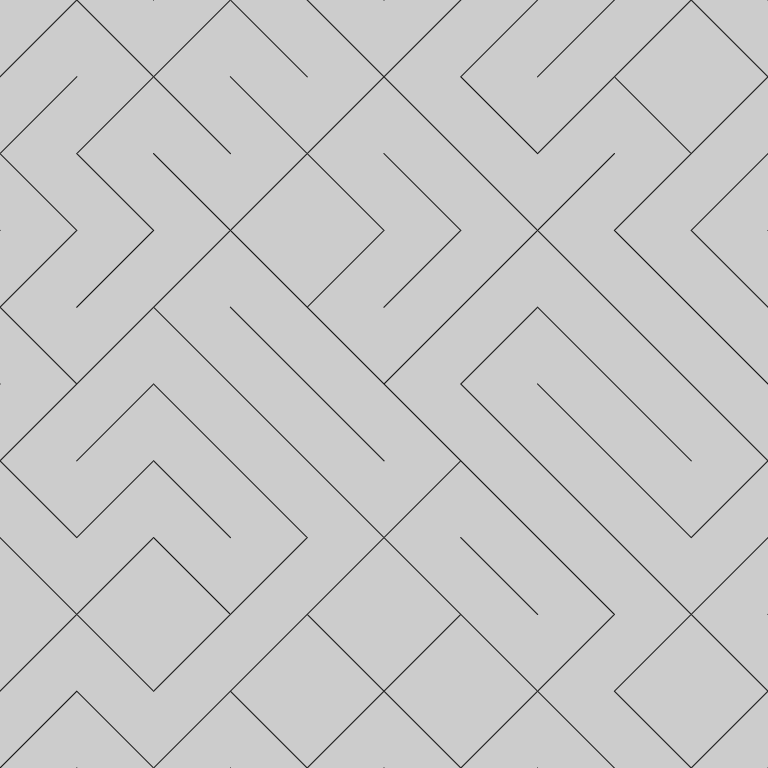
A three.js fragment shader for this pattern:

```glsl
// Maze of thin dark diagonals on light grey, one randomly leaning stroke per square cell.
#define CELLS 10.0
#define LINE_WIDTH 0.0014
#define RISING_SHARE 0.49
#define SEED 3.0
#define PAPER vec3(0.80)
#define INK vec3(0.10)

varying vec2 vUv;

float hash(vec2 cell) {
  return fract(sin(dot(cell + SEED, vec2(127.1, 311.7))) * 43758.5);
}

float segmentDistance(vec2 p, vec2 a, vec2 b) {
  vec2 along = b - a;
  float t = clamp(dot(p - a, along) / dot(along, along), 0.0, 1.0);
  return length(p - a - along * t);
}

// Distance to the one diagonal of a cell, in cell units
float diagonalDistance(vec2 p, vec2 cell) {
  float rising = step(hash(cell), RISING_SHARE);
  vec2 start = vec2(0.0, 1.0 - rising);
  vec2 end = vec2(1.0, rising);
  return segmentDistance(p - cell, start, end);
}

// Share of a pixel-wide box that the stroke covers
float strokeCoverage(float d, float width, float pixel) {
  float outer = min(d + 0.5 * pixel, 0.5 * width);
  float inner = max(d - 0.5 * pixel, -0.5 * width);
  return clamp((outer - inner) / pixel, 0.0, 1.0);
}

void main() {
  vec2 p = vUv * CELLS;
  vec2 corner = floor(p + 0.5);

  // The four cells round the nearest corner, so strokes join cleanly
  float d = 1.0;
  for (int j = 0; j < 2; j++) {
    for (int i = 0; i < 2; i++) {
      vec2 cell = corner - vec2(float(i), float(j));
      d = min(d, diagonalDistance(p, cell));
    }
  }

  float pixel = max(fwidth(vUv.x), 0.00001);
  float ink = strokeCoverage(d / CELLS, LINE_WIDTH, pixel);
  gl_FragColor = vec4(mix(PAPER, INK, ink), 1.0);
}
```
